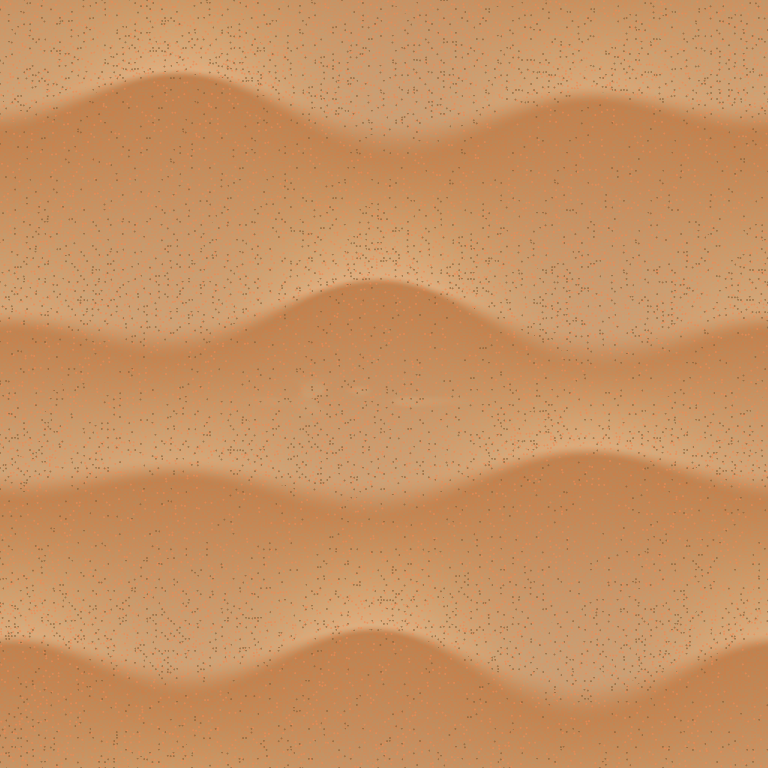
Write a WebGL 1 fragment shader that draws this texture.

```glsl
precision highp float;
// Seamless wind-blown sand: four wavy dune ridges with soft shadows and speckled grains.
uniform vec2 u_resolution;

float hash(vec2 p) {
  return fract(sin(dot(p, vec2(127.1, 311.7))) * 43758.5453);
}

float noise(vec2 p) {
  vec2 i = floor(p), f = fract(p);
  f = f * f * (3.0 - 2.0 * f);
  return mix(mix(hash(i), hash(i + vec2(1.0, 0.0)), f.x),
             mix(hash(i + vec2(0.0, 1.0)), hash(i + vec2(1.0, 1.0)), f.x), f.y);
}

// Sand between the crest above (depth below it) and the next crest (rise above it)
vec3 slope(float depth, float rise, float lift) {
  float t = depth / max(depth + rise, 0.02);
  vec3 shadow = vec3(0.755, 0.505, 0.305);
  vec3 sand = mix(vec3(0.80, 0.62, 0.45), vec3(0.81, 0.62, 0.42), lift);
  vec3 color = mix(shadow, sand, smoothstep(-0.1, 0.95, t));
  return mix(color, vec3(0.89, 0.70, 0.52), 0.85 * lift * exp(-rise * 22.0));
}

// Round grains, one per chosen cell; returns coverage
float grains(vec2 p, float density, float seed, float pixel) {
  vec2 cell = floor(p);
  vec2 jitter = vec2(hash(cell + seed), hash(cell + seed + 37.0)) - 0.5;
  float d = length(fract(p) - 0.5 - 0.4 * jitter);
  float chosen = step(hash(cell + seed + 71.0), density);
  return chosen * (1.0 - smoothstep(0.32 - 0.5 * pixel, 0.32 + 0.5 * pixel, d));
}

void main() {
  vec2 uv = gl_FragCoord.xy / u_resolution;
  float angle = uv.x * 6.2831853;

  // Ridge heights, top to bottom, each a sum of whole waves so the sides join
  vec4 wave = vec4(-0.029, 0.029, -0.021, 0.036) * cos(2.0 * angle)
            + vec4(0.014, -0.026, 0.009, -0.007) * cos(angle)
            + vec4(0.014, 0.007, -0.012, 0.013) * sin(angle);
  vec4 crest = vec4(0.861, 0.580, 0.379, 0.137) + wave;
  vec4 lift = clamp(0.5 + wave * 12.0, 0.0, 1.0);

  // Paint slopes downward, starting with the bottom one wrapped over the top
  crest = vec4(crest.w + 1.0, crest.xyz);
  lift = lift.wxyz;
  vec3 color = vec3(0.0);
  for (int i = 0; i < 5; i++) {
    float soft = mix(0.030, 0.007, lift.x);
    float below = 1.0 - smoothstep(-soft, soft, uv.y - crest.x);
    vec3 band = slope(max(crest.x - uv.y, 0.0), max(uv.y - crest.y, 0.0), lift.y);
    color = mix(color, band, below);
    crest = vec4(crest.yzw, crest.x - 1.0);
    lift = lift.yzwx;
  }

  // Faint pale wisps near the middle
  vec2 w = (uv - vec2(0.475, 0.483)) / vec2(0.18, 0.035);
  float wisp = smoothstep(0.45, 0.8, noise(uv * vec2(32.0, 65.0)));
  color = mix(color, vec3(0.83, 0.67, 0.49), 0.35 * wisp * (1.0 - smoothstep(0.3, 1.0, length(w))));

  // Fine grain, then orange and dark specks, thicker on lit sand
  float lit = smoothstep(0.52, 0.66, color.g);
  color += (hash(floor(uv * 512.0)) - 0.5) * vec3(0.05, -0.025, -0.04);
  vec2 p = uv * 256.0;
  float pixel = 256.0 / u_resolution.y;
  float orange = grains(p, mix(0.07, 0.17, lit), 3.0, pixel);
  float dark = grains(p + 0.5, mix(0.04, 0.15, lit), 11.0, pixel);
  color = mix(color, vec3(0.93, 0.54, 0.33), 0.65 * orange);
  color = mix(color, vec3(0.50, 0.36, 0.20), 0.60 * dark);

  gl_FragColor = vec4(color, 1.0);
}
```
